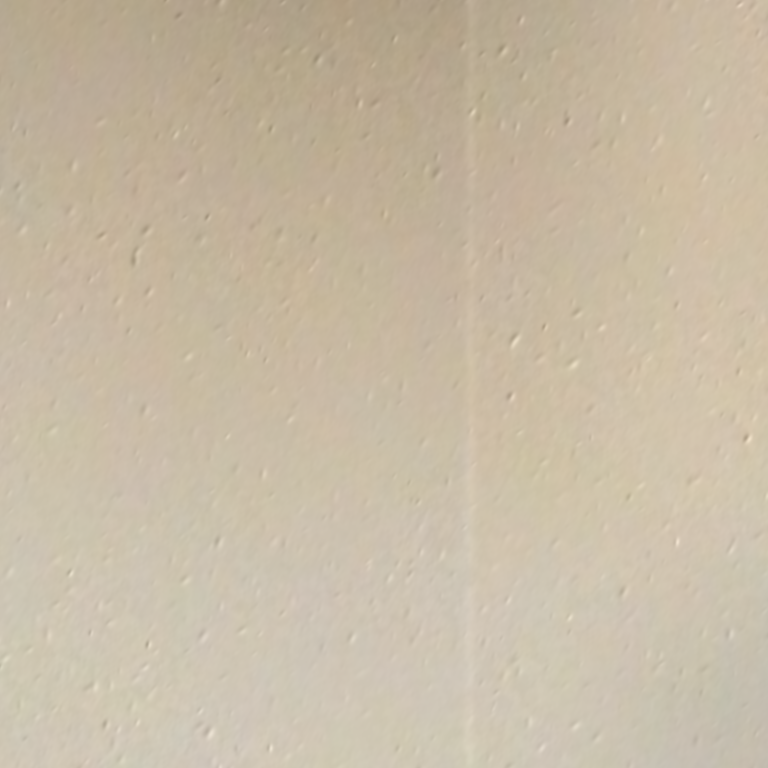
Write a Shadertoy shader that draws this texture.

```glsl
// Pale beige plaster wall under soft light, split by a faint vertical seam.
// A tonal gradient carries blurry colour blotches, fine slanted grain and
// scattered small tilted bumps, each lit on one side and shaded on the other.

const vec3 SHADOW_TAN = vec3(0.684, 0.620, 0.525);
const vec3 WARM_CREAM = vec3(0.836, 0.778, 0.680);
const vec3 COOL_CREAM = vec3(0.811, 0.780, 0.711);
const vec3 PINK_TINT  = vec3(0.016, -0.010, 0.006);
const vec3 GOLD_TINT  = vec3(0.008, 0.003, -0.026);

const float SEAM_X       = 0.611;
const float SEAM_WIDTH   = 0.0075;
const float SEAM_GLOW    = 0.030;
const float SLANT        = 0.52;   // lean of bumps from vertical, radians
const float GRAIN_AMOUNT = 0.034;
const float BOLD_CELLS   = 21.0;
const float BOLD_RELIEF  = 0.19;
const float FAINT_CELLS  = 42.0;
const float FAINT_RELIEF = 0.085;

// Integer hash giving three values in 0..1
vec3 hash3(vec2 cell, float seed) {
    uvec3 v = uvec3(ivec3(vec3(cell, seed)) + 4096);
    v = v * 1664525u + 1013904223u;
    v.x += v.y * v.z; v.y += v.z * v.x; v.z += v.x * v.y;
    v ^= v >> 16u;
    v.x += v.y * v.z; v.y += v.z * v.x; v.z += v.x * v.y;
    return vec3(v >> 8u) / 16777216.0;
}

float valueNoise(vec2 p, float seed) {
    vec2 i = floor(p), f = fract(p);
    f = f * f * (3.0 - 2.0 * f);
    float low  = mix(hash3(i, seed).x, hash3(i + vec2(1, 0), seed).x, f.x);
    float high = mix(hash3(i + vec2(0, 1), seed).x, hash3(i + vec2(1, 1), seed).x, f.x);
    return mix(low, high, f.y);
}

vec2 rotate(vec2 p, float angle) {
    float c = cos(angle), s = sin(angle);
    return vec2(c * p.x - s * p.y, s * p.x + c * p.y);
}

// Jittered soft bumps; halfSize is across and along the slant
float bumps(vec2 uv, float cells, vec2 halfSize, float seed) {
    vec2 home = floor(uv * cells);
    float relief = 0.0;
    for (int y = -1; y <= 1; y++) {
        for (int x = -1; x <= 1; x++) {
            vec2 cell = home + vec2(x, y);
            vec3 place = hash3(cell, seed);
            vec3 look = hash3(cell, seed + 1.0);
            vec2 q = rotate(uv - (cell + place.xy) / cells, SLANT + (look.x - 0.5) * 0.8);
            q /= halfSize * mix(0.65, 1.25, look.y);
            float strength = place.z * place.z * place.z;
            relief += strength * exp(-dot(q, q)) * (1.1 * q.x + 0.8 * (look.z - 0.47));
        }
    }
    return relief;
}

// Broad light: dark at the top centre, brighter downward and to the right
vec3 wallLight(vec2 uv) {
    float tone = 1.0 - pow(clamp(uv.y, 0.0, 1.0), 1.75);
    float rightSide = smoothstep(SEAM_X - 0.004, SEAM_X + 0.004, uv.x);
    float lift = rightSide * (0.15 + 0.55 * smoothstep(SEAM_X, 0.97, uv.x));
    lift += 0.20 * smoothstep(0.4, 0.0, uv.x);
    tone += lift * (1.0 - tone);
    tone += 0.08 * (valueNoise(uv * 4.5, 3.0) - 0.5);
    float cool = smoothstep(0.75, 0.15, uv.y + 0.15 * rightSide);
    cool = max(cool, 0.6 * smoothstep(0.25, 0.0, uv.x));
    vec3 color = mix(SHADOW_TAN, mix(WARM_CREAM, COOL_CREAM, cool), tone);
    float corner = smoothstep(0.32, 0.0, length(uv - vec2(1.0, 0.05)));
    return color - corner * vec3(0.045, 0.032, 0.018);
}

void mainImage(out vec4 fragColor, in vec2 fragCoord) {
    vec2 uv = fragCoord / iResolution.xy;
    vec3 color = wallLight(uv);

    // Blurry colour blotches, slightly taller than wide
    float pink = 0.6 * valueNoise(uv * vec2(11, 8), 11.0) + 0.9 * valueNoise(uv * vec2(34, 23), 12.0);
    float gold = 0.6 * valueNoise(uv * vec2(10, 8), 13.0) + 0.9 * valueNoise(uv * vec2(38, 25), 14.0);
    color += PINK_TINT * (pink - 0.75) + GOLD_TINT * (gold - 0.75);

    // Fine slanted grain, stronger in some patches
    vec2 slanted = rotate(uv, SLANT);
    float grain = 0.6 * valueNoise(slanted * vec2(150, 80), 21.0)
                + 0.4 * valueNoise(slanted * vec2(270, 160), 22.0) - 0.5;
    float patchiness = smoothstep(0.2, 0.8, valueNoise(uv * 9.0, 23.0));
    color += GRAIN_AMOUNT * mix(0.75, 1.25, patchiness) * grain;

    // Scattered bumps, bold and faint, gathered in loose clusters
    float relief = BOLD_RELIEF * bumps(uv, BOLD_CELLS, vec2(0.0038, 0.0066), 31.0)
                 + FAINT_RELIEF * bumps(uv, FAINT_CELLS, vec2(0.0037, 0.0066), 41.0);
    color += relief * mix(0.6, 1.3, patchiness);

    // Seam: a broken pale line with a soft edge
    float wobble = 0.003 * (valueNoise(vec2(uv.y * 14.0, 0.5), 51.0) - 0.5);
    float offset = (uv.x - SEAM_X - wobble) / SEAM_WIDTH;
    float wear = 0.3 + 1.1 * valueNoise(vec2(uv.y * 32.0, 0.5), 52.0);
    color += SEAM_GLOW * wear * exp(-offset * offset);

    fragColor = vec4(clamp(color, 0.0, 1.0), 1.0);
}
```
